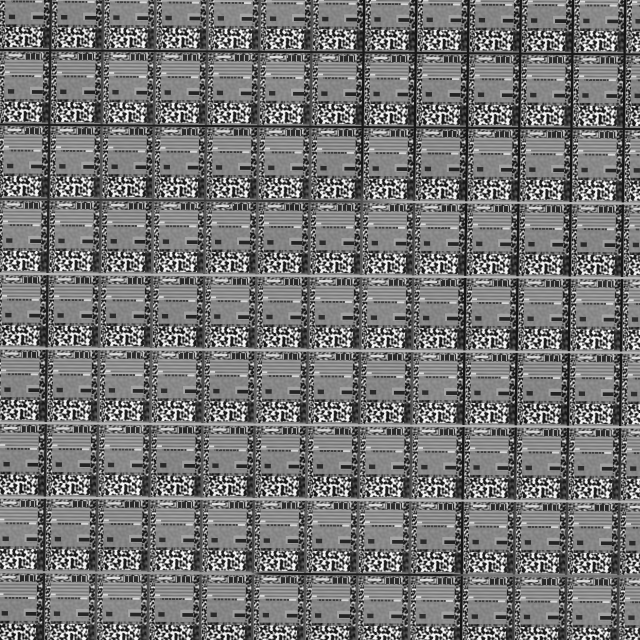
This pattern is drawn by a WebGL 1 fragment shader. Its source:

```glsl
precision highp float;
// A slightly skewed sheet of identical grey circuit dies, about 12 by 8.6.
// Each die layers antialiased blocks, fine stripes and gradient-noise specks;
// the scribe lines between dies change from dark to light across the sheet.

uniform vec2 u_resolution;

vec2 pixel; // size of one pixel in die units

float hash(vec2 p) {
  return fract(sin(dot(p, vec2(127.1, 311.7))) * 43758.5);
}

vec2 gradient(vec2 p) {
  float angle = 6.2832 * hash(p);
  return vec2(cos(angle), sin(angle));
}

float noise(vec2 p) {
  vec2 i = floor(p), f = fract(p);
  vec2 w = f * f * f * (f * (f * 6.0 - 15.0) + 10.0);
  vec2 dx = vec2(1.0, 0.0), dy = vec2(0.0, 1.0);
  float a = dot(gradient(i), f);
  float b = dot(gradient(i + dx), f - dx);
  float c = dot(gradient(i + dy), f - dy);
  float d = dot(gradient(i + 1.0), f - 1.0);
  return mix(mix(a, b, w.x), mix(c, d, w.x), w.y);
}

// Coverage of a rectangle given as left, top, right, bottom
float block(vec2 p, vec4 r) {
  vec2 a = clamp((p - r.xy) / pixel + 0.5, 0.0, 1.0)
         * clamp((r.zw - p) / pixel + 0.5, 0.0, 1.0);
  return a.x * a.y;
}

float specks(vec2 p, vec2 scale, float base, float gain) {
  return clamp(base + gain * noise(p * scale + 7.3), 0.1, 0.95);
}

float dieTone(vec2 p, vec2 jitter) {
  vec2 s = p + jitter;

  // Smooth body with the striped upper half
  float tone = 0.53 + 0.07 * noise(s * vec2(17.0, 23.0));
  float stripes = 0.55 + 0.08 * sin(p.y * 140.0) + 0.04 * noise(s * vec2(5.0, 40.0));
  tone = mix(tone, stripes, block(p, vec4(0.12, 0.13, 0.86, 0.33)));
  tone = mix(tone, 0.68, block(p, vec4(0.12, 0.315, 0.86, 0.335)));
  float dashes = 0.24 + 0.2 * step(0.6, fract(p.x * 15.0));
  tone = mix(tone, dashes, block(p, vec4(0.24, 0.335, 0.72, 0.36)));
  tone = mix(tone, 0.84, block(p, vec4(0.7, 0.335, 0.84, 0.36)));
  tone = mix(tone, 0.85, block(p, vec4(0.1, 0.285, 0.23, 0.31)));

  // Two dark pads, the right one with a pale rim
  tone = mix(tone, 0.17, block(p, vec4(0.2, 0.525, 0.32, 0.585)));
  tone = mix(tone, 0.64, block(p, vec4(0.62, 0.49, 0.87, 0.595)));
  tone = mix(tone, 0.14, block(p, vec4(0.66, 0.535, 0.87, 0.585)));

  // Top row: pale dashes, then dark cells split by light bars
  float top = specks(s, vec2(18.0, 32.0), 0.42, 0.7);
  tone = mix(tone, top, block(p, vec4(0.02, 0.02, 0.9, 0.13)));
  tone = mix(tone, 0.86, block(p, vec4(0.2, 0.055, 0.46, 0.085)));
  float bars = 0.17 + 0.5 * smoothstep(0.7, 0.85, fract(p.x * 11.0));
  tone = mix(tone, bars, block(p, vec4(0.52, 0.045, 0.84, 0.125)));
  tone = mix(tone, 0.8, block(p, vec4(0.84, 0.035, 0.91, 0.1)));

  // Rubble of bright and dark parts along the bottom
  float rubble = specks(s + 3.0, vec2(17.0, 25.0), 0.5, 1.75);
  tone = mix(tone, rubble, block(p, vec4(0.1, 0.69, 0.87, 0.96)));
  float seam = specks(s, vec2(22.0, 12.0), 0.32, 0.5);
  tone = mix(tone, seam, block(p, vec4(0.12, 0.655, 0.87, 0.69)));

  // Mottled left edge and dark right edge
  float leftEdge = specks(s + 11.0, vec2(23.0, 31.0), 0.42, 1.1);
  tone = mix(tone, leftEdge, block(p, vec4(0.03, 0.1, 0.13, 0.98)));
  float rightEdge = specks(s + 19.0, vec2(17.0, 27.0), 0.32, 1.1);
  tone = mix(tone, rightEdge, block(p, vec4(0.87, 0.02, 1.0, 0.7)));
  float darkEnd = specks(s + 23.0, vec2(17.0, 22.0), 0.2, 0.3);
  return mix(tone, darkEnd, block(p, vec4(0.86, 0.7, 1.0, 0.97)));
}

// Tone of horizontal line k: dark at the top, pale below, broken at the end
float rowTone(float k, float x) {
  float dark = 1.0 - step(1.5, k);
  dark = max(dark, step(abs(k - 2.0), 0.5) * 0.8 * (1.0 - smoothstep(0.53, 0.65, x)));
  float last = step(6.5, k);
  dark = max(dark, last * smoothstep(0.39, 0.41, x) * (1.0 - smoothstep(0.7, 0.74, x)));
  float pale = 0.72 - last * mix(0.1, 0.27, smoothstep(0.7, 0.74, x));
  return mix(pale, 0.1, dark);
}

// Tone of vertical line k: darkest on the right, and at the top of the middle
float columnTone(float k, vec2 q, float row) {
  float dark = step(abs(k - 8.0), 0.5);
  dark = max(dark, step(8.5, k) * (1.0 - 0.6 * smoothstep(0.65, 0.8, q.y)));
  dark = max(dark, step(5.5, k) * (1.0 - smoothstep(0.25, 0.34, q.y)));
  dark = max(dark, step(abs(k), 0.5) * 0.8);
  return mix(0.27 + 0.12 * hash(vec2(k, row)), 0.08, dark);
}

void main() {
  vec2 q = gl_FragCoord.xy / u_resolution;
  q.y = 1.0 - q.y;
  vec2 pitch = vec2(0.0816, 0.1165);
  vec2 t = (q + vec2(0.012 * q.y, -0.007 * q.x) - vec2(0.0794, 0.0781)) / pitch;
  pixel = 1.0 / (u_resolution * pitch);

  // Dies differ by a slight shift and brightness
  vec2 id = floor(t);
  vec2 jitter = 0.014 * (vec2(hash(id), hash(id + 5.0)) - 0.5);
  float tone = dieTone(fract(t), jitter) + 0.025 * (hash(id + 9.0) - 0.5);

  // Scribe lines
  vec2 lineId = floor(t + 0.5);
  vec2 cover = clamp((vec2(0.022, 0.014) - abs(t - lineId)) / pixel + 0.5, 0.0, 1.0);
  tone = mix(tone, columnTone(lineId.x, q, id.y), cover.x);
  tone = mix(tone, rowTone(lineId.y, q.x), cover.y);
  gl_FragColor = vec4(vec3(tone), 1.0);
}
```
